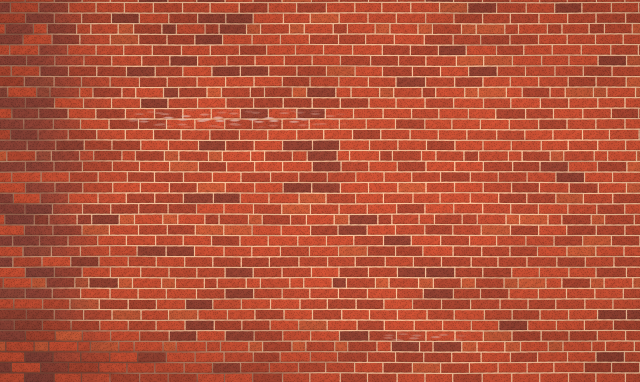
This texture is drawn by a Shadertoy shader. Its source:

```glsl
// Weathered red brick wall: running bond, with a stretcher-and-header course every sixth row.

float hash(vec2 p) {
    vec3 q = fract(p.xyx * 0.1031);
    q += dot(q, q.yzx + 33.33);
    return fract((q.x + q.y) * q.z);
}

// Distance to the nearest scattered point, one point per unit cell
float cellular(vec2 p) {
    vec2 cell = floor(p);
    float nearest = 2.0;
    for (int y = -1; y <= 1; y++)
    for (int x = -1; x <= 1; x++) {
        vec2 c = cell + vec2(x, y);
        vec2 point = c + vec2(hash(c), hash(c + 71.7));
        nearest = min(nearest, distance(p, point));
    }
    return nearest;
}

// Soft large-scale variation, roughly -1 to 1
float layeredSines(vec2 p) {
    return 0.5 * sin(p.x + 1.7 * sin(p.y * 0.8))
         + 0.3 * sin(p.y * 2.1 + p.x * 1.3 + 2.0)
         + 0.2 * sin(p.x * 3.7 - p.y * 2.9);
}

// Position of vertical joint i, in stretcher lengths
float jointAt(float i, float row, bool headerRow) {
    float base = headerRow ? 1.5 * floor(i / 2.0) + mod(i, 2.0) : i;
    return base + 0.07 * (hash(vec2(i, row) + 13.0) - 0.5);
}

void mainImage(out vec4 fragColor, in vec2 fragCoord) {
    vec2 uv = fragCoord / iResolution.xy;
    float pixel = 36.08 / iResolution.y;

    // Courses, counted downward from the top
    float across = uv.x * 22.4;
    float down = (1.0 - uv.y) * 36.08 - 0.235;
    down += 0.035 * layeredSines(vec2(across * 0.6, down * 0.3));
    float row = floor(down);
    bool headerRow = mod(row, 6.0) == 2.0;
    float bond = mod(row, 2.0) < 0.5 ? 0.42 : 0.89;
    float u = across - (headerRow ? 0.2 : bond) - 0.14 * (hash(vec2(row, 5.0)) - 0.5);

    // Brick index, corrected for the uneven joints
    float pair = floor(u / 1.5);
    float i = headerRow ? 2.0 * pair + step(1.0, u - 1.5 * pair) : floor(u);
    if (u < jointAt(i, row, headerRow)) i -= 1.0;
    else if (u > jointAt(i + 1.0, row, headerRow)) i += 1.0;
    float left = jointAt(i, row, headerRow);
    float right = jointAt(i + 1.0, row, headerRow);

    // Rounded brick, measured in course heights
    vec2 local = vec2((u - 0.5 * (left + right)) * 2.69, fract(down) - 0.5);
    vec2 halfSize = vec2((right - left) * 1.345, 0.5);
    vec2 q = abs(local) - halfSize + 0.115;
    float edge = length(max(q, 0.0)) + min(max(q.x, q.y), 0.0) - 0.055;
    edge += 0.012 * layeredSines(vec2(across * 19.0, down * 13.0));
    float brickMask = 1.0 - smoothstep(-0.6 * pixel, 0.6 * pixel, edge);

    // Fired colour of each brick
    vec2 id = vec2(i, row);
    float tone = hash(id + 3.1);
    float kind = hash(id + 47.3);
    vec3 brick = mix(vec3(0.65, 0.265, 0.185), vec3(0.785, 0.31, 0.20), smoothstep(0.0, 0.75, tone));
    bool isHeader = headerRow && mod(i, 2.0) > 0.5;
    if (kind > (isHeader ? 0.55 : 0.95)) brick = mix(brick, vec3(0.79, 0.38, 0.23), 0.65);
    if (kind < 0.07) brick = mix(brick, vec3(0.52, 0.24, 0.19), 0.8);

    // Purple-grey weathering toward the left side
    float leftWear = 1.0 - smoothstep(0.02, 0.2, uv.x);
    brick = mix(brick, vec3(0.49, 0.25, 0.22), leftWear * step(0.45, hash(id + 91.0)) * 0.75);

    // Grain, pits and shade at the lower edge
    vec2 grainPos = vec2(across * 2.69, down);
    float pits = 1.0 - smoothstep(0.1, 0.4, cellular(grainPos * 4.5));
    brick *= 1.0 - 0.13 * pits;
    brick *= 1.0 + 0.05 * layeredSines(grainPos * 5.3 + tone * 40.0);
    brick *= 1.0 - 0.13 * smoothstep(0.26, 0.44, local.y);

    // Pale mortar, dirtier at the left and along the bottom
    float patches = layeredSines(vec2(across * 0.8, down * 0.9));
    float bottomWear = (1.0 - smoothstep(0.04, 0.2, uv.y)) * (1.0 - smoothstep(0.2, 0.65, uv.x));
    float dirt = clamp(0.55 * leftWear + 0.75 * bottomWear + 0.22 * patches, 0.0, 0.88);
    vec3 mortar = mix(vec3(0.93, 0.74, 0.59), vec3(0.43, 0.23, 0.18), dirt);
    mortar *= 0.96 + 0.08 * hash(id + 19.0);
    vec3 color = mix(mortar, brick, brickMask);

    // Chalky salt marks in one long upper band and a short lower one
    float upperBand = exp(-pow((down - 11.0) / 0.6, 2.0))
                    * smoothstep(0.18, 0.24, uv.x) * (1.0 - smoothstep(0.45, 0.58, uv.x));
    float lowerBand = exp(-pow((down - 31.6) / 0.4, 2.0))
                    * smoothstep(0.58, 0.62, uv.x) * (1.0 - smoothstep(0.70, 0.74, uv.x));
    float chalk = 1.0 - smoothstep(0.12, 0.38, cellular(vec2(across * 1.6, down * 2.6)));
    color = mix(color, vec3(0.86, 0.70, 0.65), chalk * (0.8 * upperBand + 0.5 * lowerBand));

    // Broad stains and darker outer edges
    vec2 fromCenter = uv - vec2(0.55, 0.5);
    color *= 1.03 + 0.025 * layeredSines(uv * vec2(11.0, 9.0)) - 0.33 * dot(fromCenter, fromCenter);
    fragColor = vec4(clamp(color, 0.0, 1.0), 1.0);
}
```
